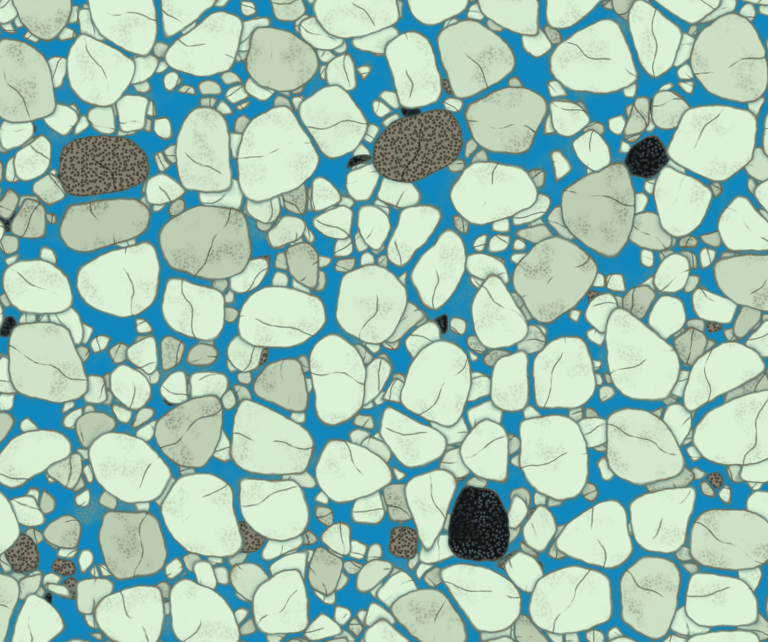
This texture is drawn by a WebGL 2 fragment shader. Its source:

```glsl
#version 300 es
precision highp float;
// Thin section of sandstone: pale, dark-rimmed grains of three sizes in blue-filled pores.

uniform vec2 u_resolution;
out vec4 fragColor;

struct Grain {
  float depth;   // distance inside the grain border, canvas heights
  vec2 offset;   // position relative to the grain site
  vec2 site;
  vec3 traits;   // random: presence, tint, direction
};

vec3 hash3(vec2 p) {
  vec3 q = fract(p.xyx * vec3(0.1031, 0.1030, 0.0973));
  q += dot(q, q.yxz + 33.33);
  return fract((q.xxy + q.yzz) * q.zyx);
}

// Layered sines, roughly 0 to 1
float cloud(vec2 p) {
  float sum = 0.0, amp = 0.5;
  for (int i = 0; i < 5; i++) {
    p = mat2(0.8, 0.6, -0.6, 0.8) * p * 1.7 + 1.3;
    sum += amp * sin(p.x + 1.5 * sin(p.y));
    amp *= 0.6;
  }
  return 0.5 + 0.4 * sum;
}

// Cellular speckle
float speckle(vec2 p) {
  vec2 cell = floor(p);
  float nearest = 1.0;
  for (int j = -1; j <= 1; j++)
    for (int i = -1; i <= 1; i++) {
      vec2 c = cell + vec2(i, j);
      nearest = min(nearest, length(c + hash3(c + 500.0).xy - p));
    }
  return 1.0 - smoothstep(0.1, 0.6, nearest);
}

// Site position and size weight of one cell
vec3 siteOf(vec2 cell, float seed) {
  vec3 h = hash3(cell + seed);
  return vec3(cell + 0.1 + 0.8 * h.xy, 0.24 * h.z);
}

// Weighted cellular polygons, rounded and trimmed by a tilted ellipse
Grain grainLayer(vec2 p, float cells, float seed, float keep) {
  vec2 q = p * cells, home = floor(q), id = home;
  vec3 own = vec3(0.0);
  float best = 1e5;
  for (int j = -1; j <= 1; j++)
    for (int i = -1; i <= 1; i++) {
      vec2 c = home + vec2(i, j);
      vec3 s = siteOf(c, seed);
      float power = dot(s.xy - q, s.xy - q) - s.z;
      if (power < best) { best = power; own = s; id = c; }
    }
  vec3 traits = hash3(id + seed + 71.0);
  float angle = 6.283 * traits.z, ca = cos(angle), sa = sin(angle);
  vec2 r = mat2(ca, sa, -sa, ca) * (q - own.xy);
  float radius = 0.5 + 0.14 * fract(traits.y * 37.0) + 0.3 * own.z;
  float sum = exp(-18.0 * (radius - length(r * vec2(0.78, 1.25))));
  for (int j = -2; j <= 2; j++)
    for (int i = -2; i <= 2; i++) {
      if (i == 0 && j == 0) continue;
      vec3 s = siteOf(id + vec2(i, j), seed);
      float power = dot(s.xy - q, s.xy - q) - s.z;
      sum += exp(-18.0 * (power - best) / (2.0 * length(s.xy - own.xy)));
    }
  float depth = -log(sum) / 18.0 - 0.01 - 0.04 * fract(traits.z * 53.0);
  if (traits.x > keep) depth = -cells;
  return Grain(depth / cells, (q - own.xy) / cells, own.xy / cells, traits);
}

vec3 paintGrain(vec3 under, Grain g, vec2 p, float specks, float dirt) {
  float tint = g.traits.y, px = 1.0 / u_resolution.y;
  float patches = cloud(p * 32.0 + g.traits.xz * 40.0);

  // Body: clear, clouded, brown-grey or opaque
  float grey = smoothstep(0.62 - dirt, 0.95, tint);
  float texture1 = smoothstep(0.45, 0.95, patches) * (0.2 + 0.6 * specks);
  vec3 body = mix(vec3(0.86, 0.95, 0.84), vec3(0.68, 0.73, 0.63), 0.75 * grey);
  body = mix(body, vec3(0.46, 0.50, 0.43), texture1 * (0.3 + 0.6 * grey));
  if (tint > 0.94) body = mix(vec3(0.52, 0.50, 0.43), vec3(0.28, 0.27, 0.23), specks);
  if (tint > 0.97) body = mix(vec3(0.07, 0.08, 0.09), vec3(0.30, 0.37, 0.37), specks * patches);

  // Hairline fracture
  vec2 dir = vec2(cos(g.traits.z * 40.0), sin(g.traits.z * 40.0));
  float along = dot(g.offset, vec2(-dir.y, dir.x));
  float crack = abs(dot(g.offset, dir) + 0.004 * sin(along * 90.0) + 0.04 * (g.traits.x - 0.4));
  body *= 1.0 - 0.35 * (1.0 - smoothstep(0.0, 0.0025, crack)) * smoothstep(0.3, 0.6, patches);

  // Dark rim, partly iron-stained, and a faint halo in the cement
  vec3 rim = mix(vec3(0.27, 0.30, 0.26), vec3(0.42, 0.34, 0.23), smoothstep(0.5, 0.9, patches));
  body = mix(body, rim, (0.55 + 0.3 * patches) * (1.0 - smoothstep(0.0005, 0.0045, g.depth)));
  under = mix(under, vec3(0.31, 0.48, 0.48), 0.6 * exp(min(g.depth, 0.0) / 0.0025));
  return mix(under, body, smoothstep(-px, px, g.depth));
}

void main() {
  vec2 p = gl_FragCoord.xy / u_resolution.y;
  vec2 wobble = vec2(cloud(p * 22.0), cloud(p.yx * 22.0 + 9.0)) - 0.5;
  vec2 w = p + 0.009 * wobble;
  float specks = speckle(p * 170.0);

  // Blue pore filling with murky patches
  float murk = smoothstep(0.58, 0.95, cloud(p * 13.0 + 4.0));
  vec3 color = mix(vec3(0.07, 0.53, 0.74), vec3(0.38, 0.57, 0.57), murk * (0.6 + 0.4 * specks));

  // Finer grains appear only where coarser ones leave room for their sites
  Grain coarse = grainLayer(w, 8.3, 11.0, 0.83);
  Grain medium = grainLayer(w, 16.5, 137.0, 0.86);
  Grain fine = grainLayer(w, 33.0, 291.0, 0.66);
  if (grainLayer(medium.site, 8.3, 11.0, 0.83).depth > 0.0) medium.depth = -1.0;
  if (grainLayer(fine.site, 8.3, 11.0, 0.83).depth > 0.0) fine.depth = -1.0;

  color = paintGrain(color, fine, p, specks, 0.35);
  color = paintGrain(color, medium, p, specks, 0.2);
  color = paintGrain(color, coarse, p, specks, 0.0);
  fragColor = vec4(color, 1.0);
}
```
